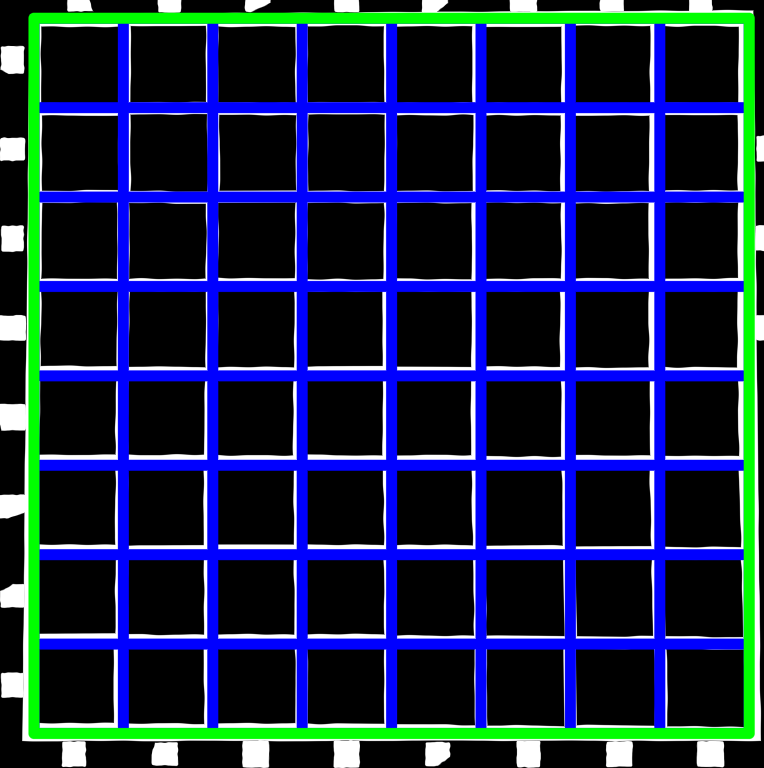
Write a Shadertoy shader that draws this pattern.

```glsl
float hash(vec2 p) {
    p = fract(p * vec2(0.1031, 0.1137) + 0.37);
    p += dot(p, p.yx + 33.33);
    return fract((p.x + p.y) * p.x * 7.31);
}

float noise(vec2 p) {
    vec2 i = floor(p), f = fract(p);
    f = f * f * (3.0 - 2.0 * f);
    return mix(mix(hash(i), hash(i + vec2(1, 0)), f.x),
               mix(hash(i + vec2(0, 1)), hash(i + vec2(1, 1)), f.x), f.y);
}

float box(vec2 p, vec2 halfSize) {
    vec2 d = abs(p) - halfSize;
    return length(max(d, 0.0)) + min(max(d.x, d.y), 0.0);
}

// Rounded block with one randomly chipped side
float block(vec2 p, vec2 seed) {
    vec2 size = 0.115 + 0.03 * vec2(hash(seed + 3.1), hash(seed + 7.7));
    float angle = 6.2832 * hash(seed + 11.3);
    float chip = dot(p, vec2(cos(angle), sin(angle))) - mix(0.08, 0.3, hash(seed + 17.9));
    float rough = 0.012 * (noise(p * 22.0 + seed * 9.0) - 0.5);
    return max(box(p, size - 0.01) - 0.02, chip) + rough;
}

// Blocks just outside the four sides of the grid
float blocks(vec2 p) {
    float d = 1e3;
    for (int i = 0; i < 8; i++) {
        float k = float(i);
        d = min(d, block(p - vec2(-0.24, 0.54 + k * 0.999), vec2(k, 1)));
        d = min(d, block(p - vec2(0.526 + k * 0.99, 8.21), vec2(k, 2)));
        d = min(d, block(p - vec2(0.447 + k * 1.017, -0.23), vec2(k, 3)));
        if (i > 3 && i < 7)
            d = min(d, block(p - vec2(8.21, 0.54 + k), vec2(k, 4)));
    }
    return d;
}

// White lines that drift away from the ruled grid, uneven per segment
float driftingLines(vec2 p) {
    vec2 g = clamp(p / 8.0, 0.0, 1.0);
    vec2 drift;
    drift.x = mix(mix(-0.034, 0.017, smoothstep(0.1, 0.8, g.y)),
                  mix(0.022, -0.056, smoothstep(0.0, 0.5, g.y)), g.x);
    drift.y = mix(0.043, -0.02, smoothstep(0.4, 1.0, g.y))
            - 0.04 * g.x * g.x * (1.0 - g.y) * (1.0 - g.y);
    vec2 n = round(p), c = floor(p);
    drift.x += 0.02 * (hash(vec2(n.x, c.y) + 21.0) - 0.5)
             + 0.014 * (noise(vec2(n.x * 5.0, p.y * 5.0)) - 0.5);
    drift.y += 0.016 * (hash(vec2(c.x, n.y) + 53.0) - 0.5)
             + 0.014 * (noise(vec2(p.x * 5.0, n.y * 5.0 + 70.0)) - 0.5);
    vec2 d = abs(p - n - drift);
    return min(d.x, d.y) - 0.069;
}

// Slightly flared white rim behind the frame
float rim(vec2 p) {
    vec2 g = p / 8.0;
    float side = abs(p.x - 4.0) - 4.05 - 0.08 * (1.0 - g.y);
    float ends = max(-p.y - 0.083, p.y - 8.045 - 0.045 * g.x);
    return max(side, ends) + 0.012 * (noise(p * 4.0) - 0.5);
}

float cover(float d, float pixel) {
    return smoothstep(0.75, -0.75, d / pixel);
}

void mainImage(out vec4 fragColor, in vec2 fragCoord) {
    // One unit is one cell; the grid spans 0 to 8
    float pixel = 8.59 / iResolution.y;
    vec2 p = fragCoord * pixel - vec2(0.38, 0.386);

    float square = box(p - 4.0, vec2(4.0));
    vec2 toLine = abs(p - round(p));
    float ruled = max(min(toLine.x, toLine.y) - 0.0615, square);
    float frame = abs(square) - 0.0615;
    float white = min(max(driftingLines(p), square), max(rim(p), -square));
    white = min(white, blocks(p));

    // Layers from back to front
    vec3 color = vec3(0.0);
    color = mix(color, vec3(1.0), cover(white, pixel));
    color = mix(color, vec3(0.0, 0.0, 1.0), cover(ruled, pixel));
    color = mix(color, vec3(0.0, 1.0, 0.0), cover(frame, pixel));
    fragColor = vec4(color, 1.0);
}
```
